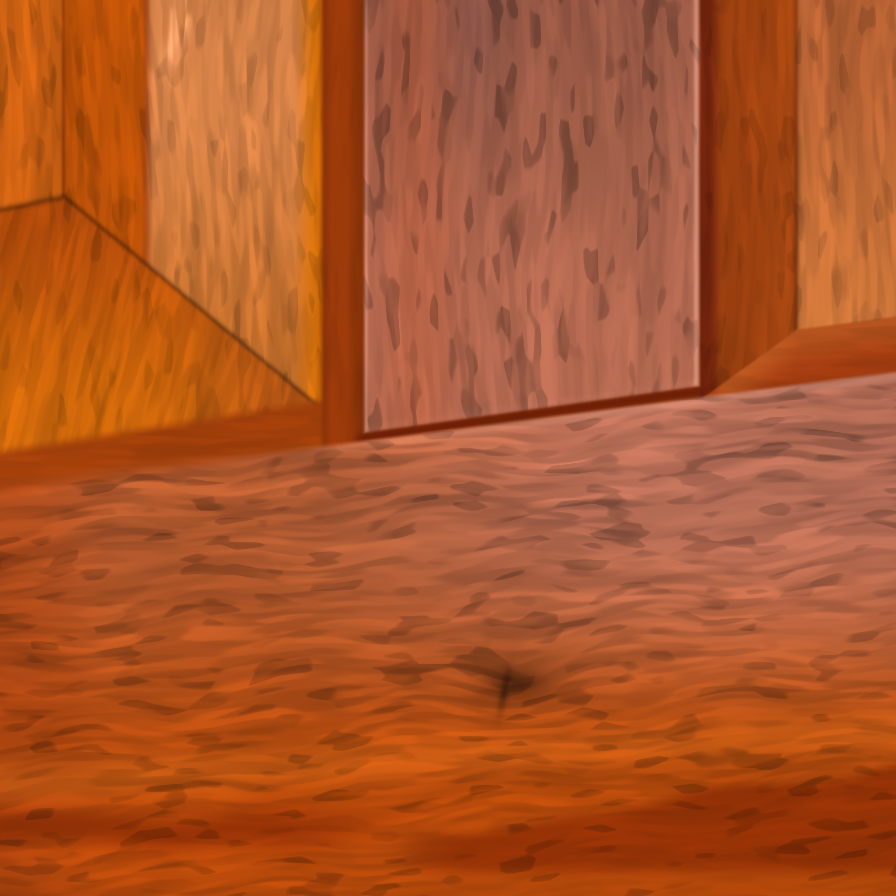
A three.js fragment shader for this texture:

```glsl
// Varnished wooden door: bevelled upright panels above a broad, gently sloping rail.
varying vec2 vUv;

vec2 hash2(vec2 p) {
  return fract(sin(vec2(dot(p, vec2(127.1, 311.7)), dot(p, vec2(269.5, 183.3)))) * 43758.5);
}

// Smooth cellular noise: random tones blended by distance to each cell point, -0.5 to 0.5.
float cells(vec2 p) {
  vec2 base = floor(p);
  float sum = 0.0, total = 0.0;
  for (int j = -1; j <= 1; j++)
    for (int i = -1; i <= 1; i++) {
      vec2 cell = base + vec2(float(i), float(j));
      vec2 seed = hash2(cell);
      vec2 away = p - cell - seed;
      float weight = exp(-7.0 * dot(away, away));
      sum += weight * fract(seed.x * 17.0 + seed.y * 31.0);
      total += weight;
    }
  return sum / total - 0.5;
}

// Fibres run along p.x; the two layers give long bands and fine streaks.
float grain(vec2 p) {
  return 0.55 * cells(p * vec2(5.0, 55.0)) + 0.6 * cells(p * vec2(20.0, 150.0) + 7.0);
}

// Short dark pores, 0 to 1.
float pores(vec2 p) {
  return smoothstep(0.17, 0.42, cells(p * vec2(32.0, 110.0) + 31.0));
}

float fill(float d) { return smoothstep(-0.0025, 0.0025, d); }
float line(float d, float width) { return exp(-d * d / (width * width)); }

void main() {
  vec2 p = vUv;
  float x = p.x, y = p.y;
  vec2 upright = vec2(y, x + 0.006 * sin(y * 13.0 + x * 9.0));
  float fibre = grain(upright);
  float fleck = pores(upright);

  // Left bevelled panel: two orange strips and a pale face
  vec3 color = mix(vec3(0.78, 0.37, 0.07), vec3(0.74, 0.32, 0.03), fill(x - 0.072));
  color = mix(color, vec3(0.5, 0.18, 0.02), 0.6 * line(x - 0.071, 0.0025));
  vec3 face = mix(vec3(0.77, 0.43, 0.16), vec3(0.81, 0.49, 0.27), smoothstep(0.55, 0.9, y));
  face = mix(face, vec3(0.86, 0.45, 0.04), smoothstep(0.325, 0.355, x));
  face += 0.3 * line(x - 0.19 - 0.01 * sin(y * 40.0), 0.012) * smoothstep(0.88, 1.0, y)
        * smoothstep(-0.1, 0.3, fibre);
  color = mix(color, face, fill(x - 0.163));
  color = mix(color, vec3(0.65, 0.25, 0.08), 0.55 * line(x - 0.164, 0.004));
  color *= 1.0 + 0.3 * fibre - 0.12 * fleck;

  // Lower bevel with slanted mitre
  float mitre = 0.84 - 0.825 * x - y;
  float bevelTop = min(mitre, 0.766 + 0.2 * x - y);
  vec3 bevel = mix(vec3(0.80, 0.40, 0.04), vec3(0.69, 0.29, 0.04), smoothstep(0.53, 0.77, y));
  bevel = mix(bevel, vec3(0.72, 0.34, 0.08), smoothstep(0.15, 0.33, x));
  bevel *= 1.0 + 0.28 * grain(vec2(y, x - 0.25 * y)) - 0.1 * fleck;
  color = mix(color, bevel, fill(bevelTop));
  color *= 1.0 - 0.3 * line(bevelTop, 0.004);

  // Shaded ledge and stile
  float ledge = 0.495 + 0.16 * x - y;
  vec3 ledgeColor = vec3(0.64, 0.25, 0.04) * (1.0 + 0.15 * grain(p));
  color = mix(color, ledgeColor, smoothstep(-0.008, 0.008, ledge));
  vec3 stile = vec3(0.62, 0.23, 0.04) * (1.0 + 0.12 * fibre);
  stile *= 1.0 - 0.18 * smoothstep(0.385, 0.405, x) - 0.12 * line(x - 0.362, 0.006);
  color = mix(color, stile, smoothstep(0.354, 0.363, x));

  // Right stile, moulding and far panel
  vec3 rightStile = mix(vec3(0.61, 0.25, 0.06), vec3(0.66, 0.28, 0.07), smoothstep(0.82, 0.89, x));
  rightStile = mix(vec3(0.45, 0.14, 0.05), rightStile, smoothstep(0.79, 0.807, x));
  rightStile *= 1.0 + 0.2 * fibre - 0.1 * fleck;
  color = mix(color, rightStile, fill(x - 0.781));
  float moulding = min(x - 0.785, 0.632 + 0.72 * min(x - 0.89, 0.0) + 0.13 * max(x - 0.89, 0.0) - y);
  vec3 mouldingColor = mix(vec3(0.72, 0.33, 0.12), vec3(0.62, 0.23, 0.06), smoothstep(0.0, 0.05, moulding));
  color = mix(color, mouldingColor * (1.0 + 0.15 * grain(p)), fill(moulding));
  vec3 farFace = mix(vec3(0.79, 0.45, 0.22), vec3(0.71, 0.38, 0.20), smoothstep(0.65, 0.95, y));
  farFace *= 1.0 + 0.25 * fibre - 0.12 * fleck;
  color = mix(color, farFace, fill(min(x - 0.89, y - 0.632 - 0.13 * (x - 0.89))));
  color *= 1.0 - 0.2 * line(x - 0.889, 0.004) * fill(y - 0.632);

  // Central rosy panel, cooler at the top and glinting on its right edge
  float sill = y - 0.46 - 0.139 * x;
  float panel = min(min(x - 0.406, 0.781 - x), sill);
  vec3 rosy = mix(vec3(0.72, 0.42, 0.32), vec3(0.60, 0.35, 0.27), smoothstep(0.6, 1.0, y));
  rosy = mix(rosy, vec3(0.71, 0.36, 0.24), 0.6 * line(x - 0.465, 0.04));
  rosy = mix(rosy, vec3(0.53, 0.33, 0.30), 0.5 * line(x - 0.53, 0.04) * smoothstep(0.75, 1.0, y));
  rosy *= 1.0 + 0.2 * fibre - 0.2 * fleck;
  rosy += 0.16 * line(x - 0.777, 0.003) + 0.1 * line(x - 0.409, 0.002) + 0.06 * line(sill, 0.006);
  color = mix(color, rosy, fill(panel));
  float groove = smoothstep(0.39, 0.41, x) * (1.0 - smoothstep(0.78, 0.81, x));
  color = mix(color, vec3(0.42, 0.11, 0.02), 0.85 * groove * line(sill + 0.005, 0.006));

  // Broad rail: fibres sway around a small knot
  float railTop = 0.455 + 0.13 * x - y;
  vec2 knot = p - vec2(0.573, 0.238);
  float sway = 0.005 * sin(x * 15.0 + y * 22.0) + 0.003 * sin(x * 37.0 - y * 30.0);
  vec2 along = vec2(x, y - 0.07 * x + sway + 0.012 * exp(-dot(knot, knot) * 400.0));
  vec3 rail = mix(vec3(0.70, 0.28, 0.04), vec3(0.70, 0.35, 0.18), smoothstep(0.1, 0.42, y));
  rail = mix(rail, vec3(0.72, 0.43, 0.34), smoothstep(0.2, 0.75, x) * smoothstep(0.17, 0.45, y));
  rail = mix(rail, vec3(0.65, 0.25, 0.06), 0.6 * (1.0 - smoothstep(0.0, 0.16, x)));
  rail = mix(rail, vec3(0.80, 0.38, 0.09), 0.55 * line(y - 0.125 - 0.06 * x, 0.025));
  float stain = smoothstep(0.0, 0.02, 0.155 * x - y + sway) * smoothstep(0.42, 0.52, x);
  stain = max(stain, line(y - 0.075 - sway, 0.022) * (1.0 - smoothstep(0.3, 0.5, x)));
  rail = mix(rail, vec3(0.56, 0.18, 0.02), 0.85 * stain * smoothstep(0.015, 0.04, y));
  rail *= 1.0 + 0.36 * grain(along) * (1.0 - 0.6 * stain) - 0.17 * pores(along);
  rail *= 1.0 - 0.4 * exp(-dot(knot * vec2(28.0, 60.0), knot * vec2(28.0, 60.0)));
  rail *= 1.0 - 0.35 * line(x - 0.565 - 0.2 * knot.y, 0.005) * line(knot.y + 0.01, 0.025);
  rail += 0.07 * line(railTop - 0.005, 0.005) * smoothstep(0.3, 0.45, x);
  float softness = mix(0.014, 0.003, smoothstep(0.1, 0.45, x));
  color = mix(color, rail, smoothstep(-softness, softness, railTop));

  gl_FragColor = vec4(clamp(color, 0.0, 1.0), 1.0);
}
```
